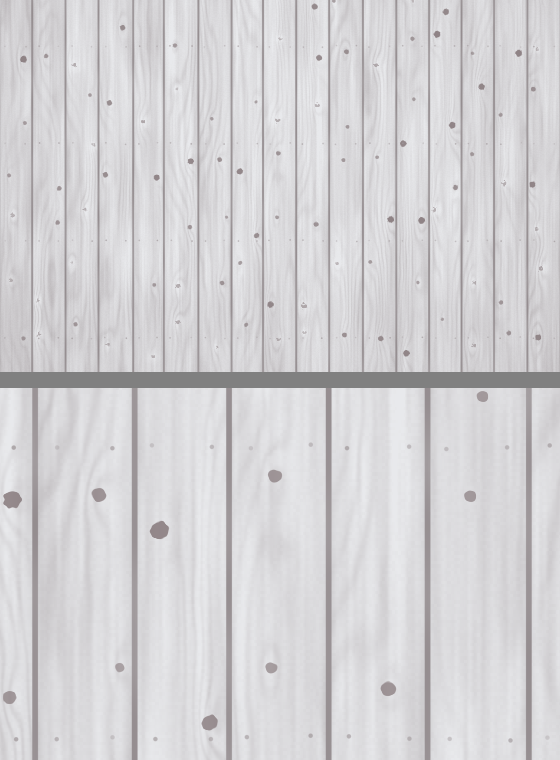
Top, the full canvas; bottom, a detail of the centre.
Reproduce this texture procedurally as a Shadertoy shader.

```glsl
const float BOARDS = 17.0;
const float SEAM_JITTER = 0.09;      // shift of a seam, in boards
const float SEAM_HALF = 0.0017;      // lengths are in canvas widths
const float KNOT_PITCH = 0.105;
const float KNOT_CHANCE = 0.80;
const float KNOT_MIN = 0.0026;
const float KNOT_MAX = 0.0060;
const float NAIL_PITCH = 0.1735;
const float NAIL_FIRST = 0.061;
const float NAIL_INSET = 0.2;        // in boards
const float NAIL_RADIUS = 0.0013;
const float BASE_TONE = 0.85;
const float BOARD_VARIATION = 0.11;
const vec3 DARK_WOOD = vec3(0.62, 0.59, 0.60);
const vec3 PALE_WOOD = vec3(0.88, 0.88, 0.89);
const vec3 SEAM_COLOR = vec3(0.58, 0.55, 0.56);
const vec3 KNOT_COLOR = vec3(0.54, 0.49, 0.50);
const vec3 NAIL_COLOR = vec3(0.63, 0.60, 0.61);

float hash(vec2 p) {
    return fract(sin(dot(p, vec2(127.1, 311.7))) * 43758.5453);
}

float noise(vec2 p) {
    vec2 i = floor(p), f = fract(p);
    f = f * f * (3.0 - 2.0 * f);
    return mix(mix(hash(i), hash(i + vec2(1, 0)), f.x),
               mix(hash(i + vec2(0, 1)), hash(i + vec2(1, 1)), f.x), f.y);
}

float seamX(float k) {
    return (k + SEAM_JITTER * (hash(vec2(k, 3.7)) - 0.5)) / BOARDS;
}

// Coverage of a disc whose signed distance is d
float fill(float d, float px) {
    return 1.0 - smoothstep(-px, px, d);
}

void mainImage(out vec4 fragColor, in vec2 fragCoord) {
    float px = 0.75 / iResolution.x;
    vec2 p = fragCoord / iResolution.x;
    vec2 uv = fragCoord / iResolution.xy;

    // Board index, its edges and the position across it
    float board = floor(p.x * BOARDS);
    if (p.x < seamX(board)) board -= 1.0;
    else if (p.x >= seamX(board + 1.0)) board += 1.0;
    float left = seamX(board), right = seamX(board + 1.0);
    float across = (p.x - left) / (right - left);
    float seed = 40.0 * hash(vec2(board, 9.1));

    // Knots: one candidate per cell along the board
    float knot = 0.0, halo = 0.0, bend = 0.0;
    float cell = floor(p.y / KNOT_PITCH);
    for (float j = -1.0; j <= 1.0; j++) {
        vec2 id = vec2(board, cell + j);
        if (hash(id + 5.3) > KNOT_CHANCE) continue;
        vec2 center = vec2(mix(left, right, 0.14 + 0.72 * hash(id + 11.9)),
                           (id.y + 0.1 + 0.8 * hash(id + 23.4)) * KNOT_PITCH);
        vec2 q = p - center;
        float size = hash(id + 31.2);
        float radius = mix(KNOT_MIN, KNOT_MAX, size);
        float pale = step(0.68, hash(id + 47.6));
        float wobble = (noise(q * 400.0 + seed) - 0.5) * radius * mix(0.3, 1.4, pale);
        float d = length(q) - radius + wobble;
        float core = fill(d + pale * radius * 0.35, px);
        knot = max(knot, core * mix(0.95, 0.6, pale) * mix(0.65, 1.0, size));
        halo += exp(-dot(q, q) / (radius * radius * 5.0)) * mix(0.08, 0.5, pale);
        vec2 stretched = q / (radius * vec2(2.0, 4.5));
        bend += exp(-dot(stretched, stretched)) * (0.7 + size);
    }

    // Growth rings, bent around knots, and fine fibres
    float rings = 5.0 * noise(vec2(across * 1.7 + seed, p.y * 5.0 + seed))
                + 3.5 * across + bend
                + 0.3 * noise(vec2(across * 9.0, p.y * 40.0 + seed));
    float ringLine = pow(0.5 + 0.5 * sin(6.2832 * rings), 2.0);
    float ringFade = noise(vec2(across * 3.0 + seed, p.y * 9.0));
    float fibre = noise(vec2(p.x * 380.0, p.y * 16.0 + seed)) - 0.5;
    float streak = noise(vec2(p.x * 130.0, p.y * 5.0 + seed)) - 0.5;
    float stain = noise(vec2(p.x * 30.0 + seed, p.y * 10.0)) - 0.5;
    float speck = hash(floor(p * 512.0)) - 0.5;

    // Tone: board shade, wear and a soft darkening towards the rim
    vec2 rim = (uv - vec2(0.5, 0.6)) * 2.0;
    float tone = BASE_TONE + BOARD_VARIATION * (hash(vec2(board, 1.3)) - 0.5);
    tone += 0.09 - 0.17 * rim.x * rim.x - 0.11 * rim.y * rim.y;
    tone += 0.16 * fibre + 0.20 * streak + 0.20 * stain + 0.05 * speck;
    tone += 0.06 - 0.22 * ringLine * ringFade + 0.3 * halo;
    vec3 color = mix(DARK_WOOD, PALE_WOOD, clamp(tone, 0.0, 1.12));
    color = mix(color, KNOT_COLOR, knot);

    // Nail pairs in level rows
    float row = floor((p.y - NAIL_FIRST) / NAIL_PITCH + 0.5);
    float side = step(0.5, across);
    vec2 nailId = vec2(board * 2.0 + side, row);
    vec2 nail = vec2(mix(left, right, mix(NAIL_INSET, 1.0 - NAIL_INSET, side)),
                     NAIL_FIRST + row * NAIL_PITCH);
    nail += 0.003 * (vec2(hash(nailId), hash(nailId + 7.7)) - 0.5);
    float nailMask = fill(length(p - nail) - NAIL_RADIUS, px);
    color = mix(color, NAIL_COLOR, nailMask * (0.3 + 0.5 * hash(nailId + 2.9)));

    // Seams: dark groove with a soft shadow and uneven depth
    float edge = min(p.x - left, right - p.x);
    float depth = 0.75 + 0.25 * noise(vec2(floor(p.x * BOARDS + 0.5) * 7.0, p.y * 25.0));
    color *= 1.0 - 0.07 * exp(-edge / 0.0025);
    color = mix(color, SEAM_COLOR, depth * fill(edge - SEAM_HALF, px));

    fragColor = vec4(clamp(color, 0.0, 1.0), 1.0);
}
```
